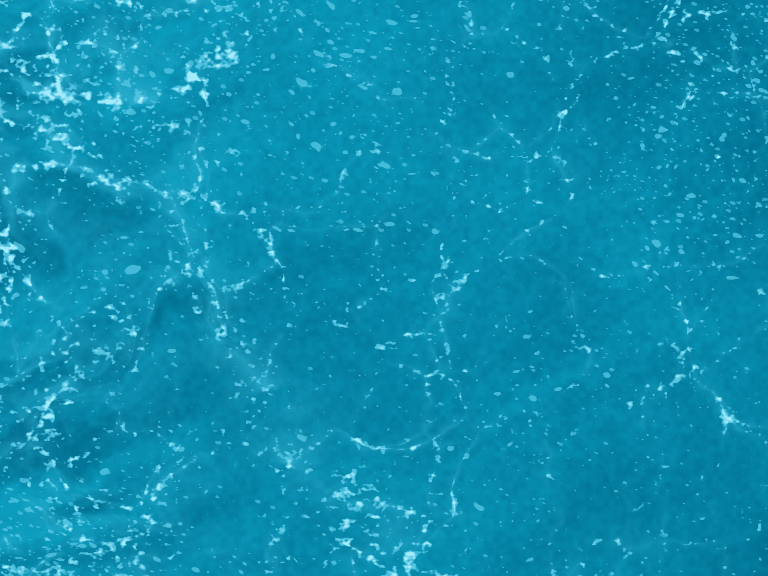
This texture is drawn by a Shadertoy shader. Its source:

```glsl
// Turquoise sea seen from above, laced with broken foam.
// Warped cell borders and a few drifting streaks set a foam density, which
// fine grain noise breaks into specks; loose flecks and soft haze lie on top.

const vec3 DEEP_WATER   = vec3(0.000, 0.435, 0.565);
const vec3 BRIGHT_WATER = vec3(0.038, 0.605, 0.735);
const vec3 HAZE_COLOR   = vec3(0.190, 0.690, 0.815);
const vec3 FOAM_COLOR   = vec3(0.320, 0.770, 0.885);
const vec3 GLINT_COLOR  = vec3(0.680, 0.940, 1.000);
const float CELL_SCALE   = 4.2;    // foam cells per canvas height
const float LACE_WIDTH   = 0.0075; // falloff of the foam lines
const float WARP_AMOUNT  = 0.26;
const float GRAIN_SCALE  = 115.0;
const float FOAM_LEVEL   = 0.93;   // higher means less foam
const float FLECK_SCALE  = 46.0;
const float FLECK_CHANCE = 0.50;

float hash(vec2 p) {
    vec3 q = fract(vec3(p.xyx) * 0.1031);
    q += dot(q, q.yzx + 33.33);
    return fract((q.x + q.y) * q.z);
}

vec2 hash2(vec2 p) { return vec2(hash(p), hash(p + 71.7)); }

float noise(vec2 p) {
    vec2 i = floor(p), f = fract(p);
    f = f * f * (3.0 - 2.0 * f);
    return mix(mix(hash(i), hash(i + vec2(1, 0)), f.x),
               mix(hash(i + vec2(0, 1)), hash(i + vec2(1, 1)), f.x), f.y);
}

// Layered noise in 0..1, turned between octaves to hide the lattice.
float fbm(vec2 p, int octaves) {
    float sum = 0.0, weight = 0.5, total = 0.0;
    for (int i = 0; i < octaves; i++) {
        sum += weight * noise(p);
        total += weight;
        weight *= 0.5;
        p = mat2(1.6, 1.2, -1.2, 1.6) * p + 17.3;
    }
    return sum / total;
}

// Distance to the border between the two nearest cell centres.
float cellBorder(vec2 p) {
    vec2 cell = floor(p), near = vec2(9.0), second = vec2(9.0);
    for (int y = -1; y <= 1; y++)
    for (int x = -1; x <= 1; x++) {
        vec2 id = cell + vec2(x, y);
        vec2 r = id + 0.1 + 0.8 * hash2(id) - p;
        if (dot(r, r) < dot(near, near)) { second = near; near = r; }
        else if (dot(r, r) < dot(second, second)) second = r;
    }
    return dot(0.5 * (near + second), normalize(second - near));
}

float segment(vec2 p, vec2 a, vec2 b) {
    vec2 d = b - a;
    return length(p - a - d * clamp(dot(p - a, d) / dot(d, d), 0.0, 1.0));
}

// Small flattened foam islands, scattered one per grid cell.
float flecks(vec2 p, float scale, float chance) {
    vec2 cell = floor(p * scale);
    float cover = 0.0, blur = 0.03 + 0.5 * scale / iResolution.y;
    for (int y = -1; y <= 1; y++)
    for (int x = -1; x <= 1; x++) {
        vec2 id = cell + vec2(x, y);
        vec2 d = p * scale - id - hash2(id + 5.0);
        d.y = 1.6 * d.y + 0.3 * d.x;
        float size = mix(0.10, 0.42, pow(hash(id + 31.0), 3.0));
        float shape = length(d) + 0.2 * (noise(p * scale * 4.0) - 0.5);
        float present = step(hash(id + 57.0), chance);
        cover = max(cover, present * (1.0 - smoothstep(size - blur, size + blur, shape)));
    }
    return cover;
}

void mainImage(out vec4 fragColor, in vec2 fragCoord) {
    vec2 p = fragCoord / iResolution.y;
    vec2 bend = vec2(fbm(p * 4.0 + 3.0, 5), fbm(p * 4.0 + 41.0, 5)) - 0.5;
    vec2 w = p + WARP_AMOUNT * bend, s = p + 0.13 * bend;
    float left = 1.0 - smoothstep(0.08, 0.60, w.x);

    // Water: broad swell, slanted ripples and a fine surface tremble
    float ripple = fbm(mat2(0.9, -0.4, 0.4, 0.9) * w * vec2(5.0, 17.0), 4) - 0.5;
    float tone = 0.57 + 1.0 * (fbm(w * 2.3 + 8.0, 4) - 0.5);
    tone += (0.45 + 1.1 * left) * ripple + 0.45 * (fbm(p * 95.0, 2) - 0.5);
    tone += 0.2 * (p.y - 0.5) - 0.35 * smoothstep(0.9, 1.6, p.x + 0.4 * p.y - 0.1);
    vec3 color = mix(DEEP_WATER, BRIGHT_WATER, clamp(tone, 0.0, 1.0));

    // Foam density: lace, drifting streaks and the churned left side
    float clump = smoothstep(0.34, 0.62, fbm(p * 5.5 + 23.0, 4));
    float border = cellBorder(w * CELL_SCALE + 2.0) / CELL_SCALE;
    float veins = cellBorder(s * CELL_SCALE * 1.9 + 7.0) / (CELL_SCALE * 1.9);
    float lace = exp(-border / LACE_WIDTH) * (0.5 + 0.5 * clump);
    lace = max(lace, 0.75 * clump * exp(-veins / (0.7 * LACE_WIDTH)));
    float crest = segment(s, vec2(0.05, 0.83), vec2(0.33, 0.84));
    crest = min(crest, segment(s, vec2(0.33, 0.84), vec2(0.43, 0.93)));
    float drift = segment(s, vec2(0.25, 0.55), vec2(0.52, 0.29));
    drift = min(drift, segment(s, vec2(0.50, 0.22), vec2(0.72, 0.06)));
    float streak = exp(-crest / 0.016) + 0.65 * exp(-drift / 0.03);
    float swirl = fbm(w * vec2(9.0, 5.5) + 60.0, 4);
    float churn = left * (0.6 * smoothstep(0.45, 0.72, swirl) + 0.5 * exp(-abs(swirl - 0.5) / 0.025));
    float density = 0.12 + 0.40 * lace + 0.38 * streak * (0.6 + 0.4 * clump) + 0.38 * churn;

    // Haze of fine bubbles under the foam
    float wisp = smoothstep(0.40, 0.68, fbm(w * vec2(14.0, 22.0) + 90.0, 4));
    float haze = 0.45 * lace + 0.70 * streak + 0.50 * churn + 0.16 * left;
    color = mix(color, HAZE_COLOR, clamp(haze * (0.2 + wisp), 0.0, 0.8));

    // Loose flecks gather in patches on both sides
    float gather = smoothstep(0.42, 0.64, fbm(p * 3.2 + 12.0, 3));
    gather *= max(smoothstep(0.5, 1.1, p.x * 0.6 + p.y * 0.7), left);
    float loose = flecks(s, FLECK_SCALE, FLECK_CHANCE * gather + 0.03);
    loose = max(loose, 0.8 * flecks(p, FLECK_SCALE * 1.7, 0.3 * gather + 0.05));
    color = mix(color, FOAM_COLOR, 0.8 * loose);

    // Grain breaks the density into specks; the thickest ones glint
    float excess = fbm(p * vec2(0.85, 1.1) * GRAIN_SCALE, 2) + min(density, 0.54) - FOAM_LEVEL;
    color = mix(color, FOAM_COLOR, 0.9 * smoothstep(0.0, 0.14, excess));
    color = mix(color, GLINT_COLOR, 0.9 * smoothstep(0.14, 0.36, excess));
    fragColor = vec4(color, 1.0);
}
```
